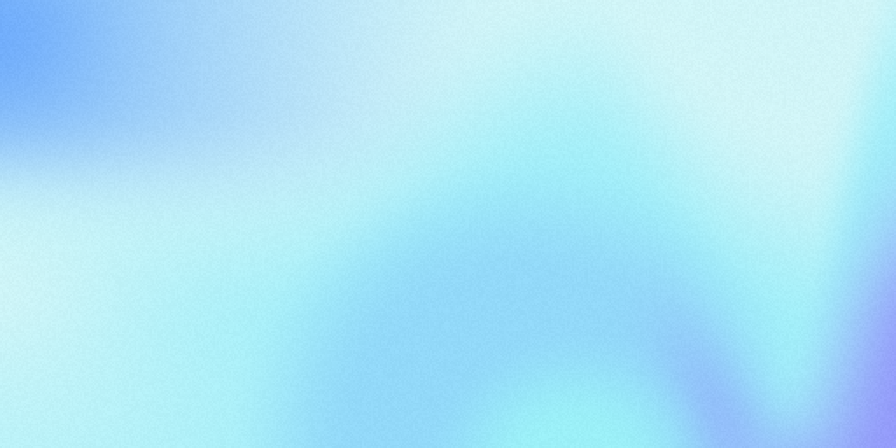
Give the GLSL for this background, as a Shadertoy shader.

```glsl
float hash(vec2 p) {
    vec3 q = fract(vec3(p.xyx) * 0.1031);
    q += dot(q, q.yzx + 33.33);
    return fract((q.x + q.y) * q.z);
}

// Soft elliptical spot: 1 at the centre, fading with distance
float glow(vec2 p, vec2 centre, vec2 radius) {
    vec2 q = (p - centre) / radius;
    return exp(-dot(q, q));
}

// 1 below the edge, 0 above it
float below(float d, float inner, float outer) {
    return 1.0 - smoothstep(inner, outer, d);
}

void mainImage(out vec4 fragColor, in vec2 fragCoord) {
    // Height spans 0..1, width spans 0..2
    vec2 p = fragCoord / iResolution.xy * vec2(2.0, 1.0);

    vec3 pale = vec3(0.82, 0.96, 0.97);
    vec3 cyan = vec3(0.635, 0.935, 0.975);
    vec3 sky = vec3(0.575, 0.85, 0.975);
    vec3 softBlue = vec3(0.60, 0.80, 0.975);
    vec3 deepBlue = vec3(0.43, 0.67, 0.985);
    vec3 periwinkle = vec3(0.58, 0.61, 0.98);

    // Blue haze in the upper left over the pale ground
    float haze = below(p.x, 0.1, 1.2) * smoothstep(0.42, 0.78, p.y);
    vec3 color = mix(pale, softBlue, haze);
    color = mix(color, deepBlue, 0.95 * glow(p, vec2(-0.03, 0.92), vec2(0.26, 0.25)));

    // Cyan wave with a broad crest and a rise at the right edge
    float hillWidth = mix(0.42, 0.30, smoothstep(1.18, 1.38, p.x));
    float hill = exp(-pow((p.x - 1.28) / hillWidth, 2.0));
    float crest = 0.5 + 0.36 * hill + 0.45 * smoothstep(1.8, 2.02, p.x);
    color = mix(color, cyan, below(p.y - crest, -0.28, 0.2));

    // Pale light on the lower left
    color = mix(color, pale, 0.9 * glow(p, vec2(-0.05, 0.36), vec2(0.30, 0.20)));
    color = mix(color, pale, 0.55 * glow(p, vec2(0.0, 0.12), vec2(0.55, 0.40)));

    // Sky blue dome
    float dome = length(p - vec2(1.17, 0.0)) - 0.53;
    color = mix(color, sky, below(dome, -0.16, 0.15));

    // Darker ridge on the right flank of the dome
    vec2 ridge = p - vec2(1.62, 0.05);
    ridge.x += 0.4 * ridge.y;
    color = mix(color, vec3(0.57, 0.73, 0.98), 0.85 * glow(ridge, vec2(0.0), vec2(0.10, 0.23)));

    // Cyan light inside the dome
    float core = length((p - vec2(1.28, -0.06)) / vec2(0.31, 0.29));
    color = mix(color, vec3(0.61, 0.94, 0.97), below(core, 0.35, 1.15));

    // Blue floor of the valley and violet slope on the right
    color = mix(color, vec3(0.59, 0.74, 0.98), 0.8 * glow(p, vec2(1.75, -0.06), vec2(0.16, 0.12)));
    float slope = p.x - 1.84 - 0.28 * p.y;
    float violet = smoothstep(-0.15, 0.15, slope) * below(p.y, 0.25, 0.8);
    color = mix(color, periwinkle, violet);

    // Fine grain
    float grain = hash(floor(p * 256.0)) - 0.5;
    fragColor = vec4(clamp(color + 0.025 * grain, 0.0, 1.0), 1.0);
}
```
